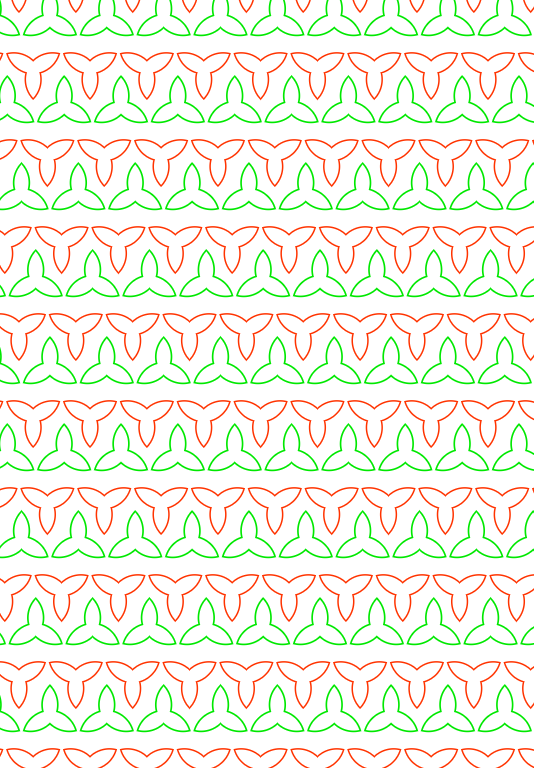
Reproduce this pattern procedurally as a WebGL 1 fragment shader.

```glsl
precision highp float;

uniform vec2 u_resolution;

// Distance to the outline of a three-petal shape with one tip up at radius 1
float trefoilOutline(vec2 p) {
  // Fold the plane into half of one petal
  float sector = radians(120.0);
  float angle = mod(atan(p.x, p.y) + 0.5 * sector, sector) - 0.5 * sector;
  vec2 q = length(p) * vec2(sin(abs(angle)), cos(angle));
  // Each petal side is a circular arc
  return abs(length(q - vec2(-0.67, 0.355)) - 0.93);
}

// Ink coverage of staggered rows; flip is 1.0 for tip up, -1.0 for tip down
float trefoilRows(vec2 uv, vec2 anchor, float flip, float lineWidth) {
  vec2 period = vec2(0.07403, 0.11328);
  float radius = 0.0393;
  vec2 cell = (uv - anchor) / period;
  float row = floor(cell.y + 0.5);
  cell.x += 0.25 * row; // every row slides a quarter repeat
  vec2 local = (fract(cell + 0.5) - 0.5) * period;
  local.y *= flip;
  float dist = trefoilOutline(local / radius) * radius;
  return clamp(0.5 + (0.5 * lineWidth - dist) * u_resolution.y, 0.0, 1.0);
}

void main() {
  vec2 uv = gl_FragCoord.xy / u_resolution.y;

  vec3 paper = vec3(1.0);
  vec3 red = vec3(1.0, 0.2, 0.0);
  vec3 green = vec3(0.0, 0.91, 0.0);

  vec3 color = paper;
  color = mix(color, red, trefoilRows(uv, vec2(0.3208, 0.5706), -1.0, 0.00195));
  color = mix(color, green, trefoilRows(uv, vec2(0.2871, 0.5215), 1.0, 0.00215));
  gl_FragColor = vec4(color, 1.0);
}
```
